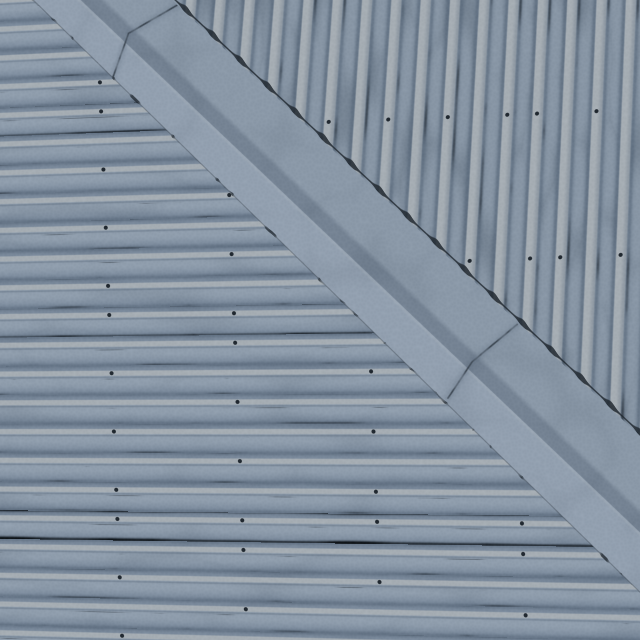
Write a WebGL 2 fragment shader that draws this texture.

```glsl
#version 300 es
precision highp float;
// Ribbed metal roof: two corrugated slopes meeting at a diagonal hip flashing.
uniform vec2 u_resolution;
out vec4 fragColor;

const vec3 GRIME = vec3(.13, .16, .19);
const vec3 SHADOW = vec3(.36, .42, .49);
const vec3 RIB_LIGHT = vec3(.65, .68, .705);

float px; // size of one pixel in canvas units

vec2 hash2(vec2 p) {
  return fract(sin(vec2(dot(p, vec2(127.1, 311.7)), dot(p, vec2(269.5, 183.3)))) * 43758.5);
}

// Distance to the nearest scattered point
float cellular(vec2 p) {
  vec2 cell = floor(p), f = fract(p);
  float nearest = 2.;
  for (int j = -1; j <= 1; j++)
    for (int i = -1; i <= 1; i++) {
      vec2 o = vec2(i, j);
      nearest = min(nearest, length(o + hash2(cell + o) - f));
    }
  return nearest;
}

float bump(float x, float w) { return exp(-x * x / (w * w)); }
float stroke(float d, float w) { return 1. - smoothstep(w - px, w + px, abs(d)); }
float inside(float d) { return smoothstep(-px, px, d); }

float segment(vec2 p, vec2 a, vec2 b) {
  vec2 v = b - a;
  return length(p - a - v * clamp(dot(p - a, v) / dot(v, v), 0., 1.));
}

// Screws sit on alternate ribs, doubled where sheets overlap every seventh rib
float hasScrew(float rib, float parity) {
  float m = mod(rib, 7.);
  float even = 1. - mod(m + step(2.5, m), 2.);
  return m == 3. ? 1. : abs(even - parity);
}

vec3 leftSlope(vec2 p) {
  // Ribs fan slightly around a level row
  float v = ((p.y + .0538 * p.x) / (1. + .08 * p.x) - .0456) / .0449;
  float rib = floor(v + .5), t = v - rib, u = fract(v), row = floor(v + .26);
  float wear = cellular(vec2(p.x * 9., row * 3.7));
  vec3 c = mix(vec3(.565, .62, .68), vec3(.485, .545, .615), smoothstep(.3, .72, u));
  c -= .035 * smoothstep(.4, .9, cellular(p * vec2(7., 24.)));
  c = mix(c, SHADOW, bump(u - .73, .085) * (.55 + .35 * wear));
  c = mix(c, SHADOW, bump(u - .14, .035) * .4);
  c = mix(c, RIB_LIGHT, 1. - smoothstep(.055, .12, abs(t)));
  // Dark sheet overlaps and patchy dirt lines
  float overlap = 1. - step(.5, abs(mod(row, 7.) - 3.));
  float strong = 1. - step(.5, abs(row - 17.));
  float dirt = overlap * (.45 + .4 * strong) + .45 * smoothstep(.5, .85, wear);
  c = mix(c, GRIME, dirt * bump(u - .71, .035 + .03 * strong * wear));
  c = mix(c, GRIME, .35 * bump(u - .2, .02) * smoothstep(.6, .8, cellular(vec2(p.x * 11., rib * 5.3))));
  // Screws in four leaning columns
  for (int i = 0; i < 4; i++) {
    float k = float(i);
    float x = .151 + .04 * p.y + k * .195 + k * (k - 1.) * .0078;
    float d = length(vec2(p.x - x, t * .0449));
    c = mix(c, GRIME, hasScrew(rib, mod(k, 2.)) * (1. - smoothstep(.002, .0042, d)));
  }
  return c;
}

vec3 rightSlope(vec2 p, float eave) {
  float v = ((p.x + .1073 * p.y) / (1. + .07 * p.y) - .3906) / .0458;
  float rib = floor(v + .5), t = v - rib;
  float wear = cellular(vec2(rib * 4.3, p.y * 10.));
  vec3 c = mix(vec3(.46, .52, .585), vec3(.535, .59, .65), smoothstep(.15, .45, abs(t)));
  c -= .07 * smoothstep(.4, .9, cellular(p * vec2(26., 8.)));
  c = mix(c, SHADOW, .6 * bump(t + .23, .07) + .5 * bump(t - .24, .06));
  c = mix(c, GRIME, .55 * smoothstep(.45, .85, wear) * bump(t - .24, .05));
  vec3 top = mix(RIB_LIGHT, vec3(.56, .6, .64), smoothstep(-.02, .17, t));
  c = mix(c, top, 1. - smoothstep(.14, .21, abs(t)));
  for (int i = 0; i < 2; i++) {
    float k = float(i);
    float d = length(vec2(t * .0458 + .001, p.y - .211 - .226 * k + .04 * p.x));
    c = mix(c, GRIME, hasScrew(rib, k) * (1. - smoothstep(.002, .0042, d)));
  }
  // Scalloped dark openings under the rib ends
  float gap = .0015 + .005 * bump(t + .15, .17);
  return mix(c, GRIME, .85 * stroke(eave - .001, gap));
}

vec3 flashing(vec2 p, float ridge) {
  vec3 lower = vec3(.575, .628, .69), upper = vec3(.545, .6, .66);
  vec3 c = mix(upper, lower, inside(ridge));
  c = mix(c, vec3(.445, .5, .565), smoothstep(-.04, -.026, ridge) * (1. - inside(ridge)) * .85);
  c = mix(c, vec3(.63, .675, .72), .5 * bump(ridge - .003, .003));
  c -= .025 * smoothstep(.4, .9, cellular(p * 14.));
  // Two sheet joints bent over the ridge
  float joint = min(segment(p, vec2(.176, .122), vec2(.201, .052)),
                    segment(p, vec2(.201, .052), vec2(.282, .005)));
  joint = min(joint, segment(p, vec2(.7, .622), vec2(.738, .565)));
  joint = min(joint, segment(p, vec2(.738, .565), vec2(.808, .507)));
  float broken = smoothstep(.1, .7, cellular(p * 45.));
  c = mix(c, GRIME, stroke(joint, .0012) * (.35 + .5 * broken));
  return mix(c, SHADOW, .25 * bump(joint, .006));
}

void main() {
  px = 1. / u_resolution.y;
  vec2 p = gl_FragCoord.xy / u_resolution;
  p.y = 1. - p.y; // measured downward from the top
  float hip = p.y + .0507 - .976 * p.x;
  float ridge = p.y + .12 - .952 * p.x;
  float eave = .931 * p.x - .254 - p.y;
  vec3 c = flashing(p, ridge);
  c = mix(c, leftSlope(p), inside(hip));
  c = mix(c, rightSlope(p, eave), inside(eave + .004));
  // Hip edge with specks of dirt
  float specks = smoothstep(.55, .8, cellular(p * 38.));
  c = mix(c, GRIME, stroke(hip, .0012 + .002 * specks) * (.3 + .5 * specks));
  c += .025 * (cellular(p * 190.) - .5); // fine surface grain
  fragColor = vec4(c, 1.);
}
```
